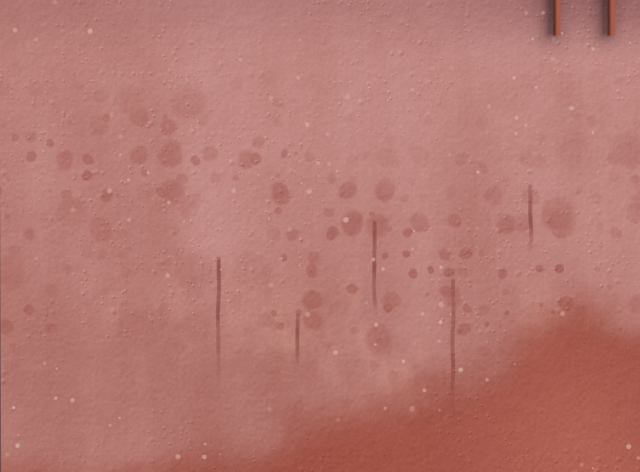
Give the GLSL for this texture, as a Shadertoy shader.

```glsl
// Weathered pink painted wall with damp spots, drips and a red stain rising at the lower right.

float hash(vec2 p) {
    return fract(sin(dot(p, vec2(127.1, 311.7))) * 43758.5453);
}

float noise(vec2 p) {
    vec2 i = floor(p), f = fract(p);
    f = f * f * (3.0 - 2.0 * f);
    return mix(mix(hash(i), hash(i + vec2(1, 0)), f.x),
               mix(hash(i + vec2(0, 1)), hash(i + vec2(1, 1)), f.x), f.y);
}

float fbm(vec2 p) {
    float sum = 0.0, amp = 0.533;
    for (int i = 0; i < 4; i++) {
        sum += amp * noise(p);
        p = mat2(1.6, 1.2, -1.2, 1.6) * p + 7.3;
        amp *= 0.5;
    }
    return sum;
}

// One randomly sized disc per grid cell, kept inside its cell.
float scatter(vec2 p, float size, float density, float seed, float soft) {
    vec2 g = p / size + seed * 17.3;
    vec2 id = floor(g);
    float r = mix(0.12, 0.42, hash(id + seed));
    vec2 c = 0.5 + (vec2(hash(id + 3.1), hash(id + 7.7)) - 0.5) * (1.0 - 2.0 * r);
    float d = length(fract(g) - c) / r;
    float disc = 1.0 - smoothstep(1.0 - soft, 1.0, d);
    return disc * step(hash(id + 5.3), density) * mix(0.35, 1.0, hash(id + 9.2));
}

// Height of the rough paint: broad dents, fine grit and small blisters.
float relief(vec2 p) {
    float rough = smoothstep(0.4, 0.7, fbm(p * 5.0 + 31.0));
    float blisters = scatter(p, 0.021, 0.28, 4.0, 1.0) + scatter(p, 0.012, 0.2, 5.0, 1.0);
    return 0.5 * fbm(p * 38.0) + 0.16 * noise(p * 130.0) + blisters * (0.12 + 0.4 * rough);
}

void mainImage(out vec4 fragColor, in vec2 fragCoord) {
    vec2 p = fragCoord / iResolution.y;
    float aspect = iResolution.x / iResolution.y;
    float px = 1.0 / iResolution.y;
    vec2 warp = vec2(noise(p * 24.0), noise(p * 24.0 + 50.0)) - 0.5;
    float cloud = fbm(p * 4.0 + 3.0);
    float streak = fbm(vec2(p.x * 9.0, p.y * 1.8) + 12.0);

    // Faded pink paint, lighter above, with vertical weathering
    float tone = 0.36 + 0.44 * smoothstep(0.05, 0.75, p.y)
               + 0.7 * (cloud - 0.5) + 0.65 * (streak - 0.5);
    vec3 col = mix(vec3(0.665, 0.42, 0.385), vec3(0.765, 0.545, 0.525), clamp(tone, 0.0, 1.0));

    // Pale worn patches in the lower half
    float band = smoothstep(0.05, 0.2, p.y) * (1.0 - smoothstep(0.28, 0.5, p.y));
    float worn = smoothstep(0.52, 0.72, fbm(vec2(p.x * 7.0, p.y * 5.0) + 22.0));
    col = mix(col, vec3(0.79, 0.57, 0.52), 0.65 * worn * band);

    // Damp round spots in three sizes
    vec2 q = p + 0.012 * warp;
    float zone = smoothstep(0.12, 0.32, p.y) * (1.0 - smoothstep(0.6, 0.92, p.y));
    float cluster = 0.3 + 0.7 * smoothstep(0.36, 0.6, fbm(p * 2.6 + 8.0));
    float spots = max(scatter(q, 0.13, 0.55, 1.0, 0.45),
                  max(scatter(q, 0.075, 0.45, 2.0, 0.4), scatter(q, 0.04, 0.3, 3.0, 0.4)));
    col = mix(col, vec3(0.62, 0.345, 0.315), 0.62 * spots * zone * cluster);

    // Red stain climbing toward the right
    float shore = 0.015 + 0.36 * smoothstep(0.26, 1.03, p.x / aspect)
                + 0.16 * (fbm(p * 6.0 + 40.0) - 0.5);
    float stain = 1.0 - smoothstep(-0.11, 0.05, p.y - shore);
    vec3 red = mix(vec3(0.595, 0.295, 0.25), vec3(0.64, 0.325, 0.265), cloud);
    float glow = exp(-18.0 * dot(p - vec2(aspect - 0.14, 0.03), p - vec2(aspect - 0.14, 0.03)));
    col = mix(col, red + 0.06 * glow, 0.93 * stain);

    // Thin drips
    for (int i = 0; i < 5; i++) {
        float k = float(i);
        float x = (0.342 + 0.122 * k) * aspect + 0.005 * (noise(vec2(p.y * 18.0, k)) - 0.5);
        float top = 0.3 + 0.32 * fract(k * 0.618 + 0.5);
        float run = 0.1 + 0.28 * fract(k * 0.382 + 0.7);
        float s = (top - p.y) / run;
        float inside = smoothstep(0.0, 0.03, s) * (1.0 - smoothstep(0.55, 1.0, s));
        float line = 1.0 - smoothstep(0.002, 0.004 + px, abs(p.x - x));
        float fade = 0.35 + 0.5 * noise(vec2(p.y * 30.0, k + 9.0));
        col = mix(col, vec3(0.55, 0.31, 0.28), inside * line * fade);
    }

    // Dim mauve top, mostly at the right corner
    float dim = smoothstep(0.86, 1.03, p.y) * (0.25 + 0.55 * smoothstep(0.6, 0.95, p.x / aspect));
    col = mix(col, vec3(0.55, 0.35, 0.36), dim);

    // Raking light from the upper left and fine grain
    float light = relief(p) - relief(p + vec2(-0.002, 0.003));
    col += clamp(0.17 * light, -0.07, 0.07);
    col += 0.022 * (noise(p * 260.0) - 0.5);

    // Chipped pale specks
    float chips = scatter(p + 0.004 * warp, 0.02, 0.07, 6.0, 0.6)
                * smoothstep(0.46, 0.62, fbm(p * 5.0 + 60.0));
    col = mix(col, vec3(0.86, 0.72, 0.66), 0.7 * chips);

    // Two hanging bars with soft shadows
    for (int i = 0; i < 2; i++) {
        vec2 b = p - vec2(aspect * (0.87 + 0.085 * float(i)), 1.0);
        vec2 d = abs(b) - vec2(0.008, 0.075);
        float bar = 1.0 - smoothstep(-px, px, max(d.x, d.y));
        vec2 e = max(abs(b + vec2(0.012, 0.0)) - vec2(0.004, 0.07), 0.0);
        col *= 1.0 - 0.4 * exp(-70.0 * length(e));
        vec3 wood = mix(vec3(0.36, 0.18, 0.16), vec3(0.66, 0.36, 0.29), smoothstep(-0.006, 0.002, b.x));
        col = mix(col, wood, bar);
    }

    // Dark gap along the left edge
    float gap = 1.0 - smoothstep(0.001, 0.004, p.x + 0.004 * p.y);
    col = mix(col, vec3(0.36, 0.25, 0.25), 0.7 * gap);

    fragColor = vec4(clamp(col, 0.0, 1.0), 1.0);
}
```
